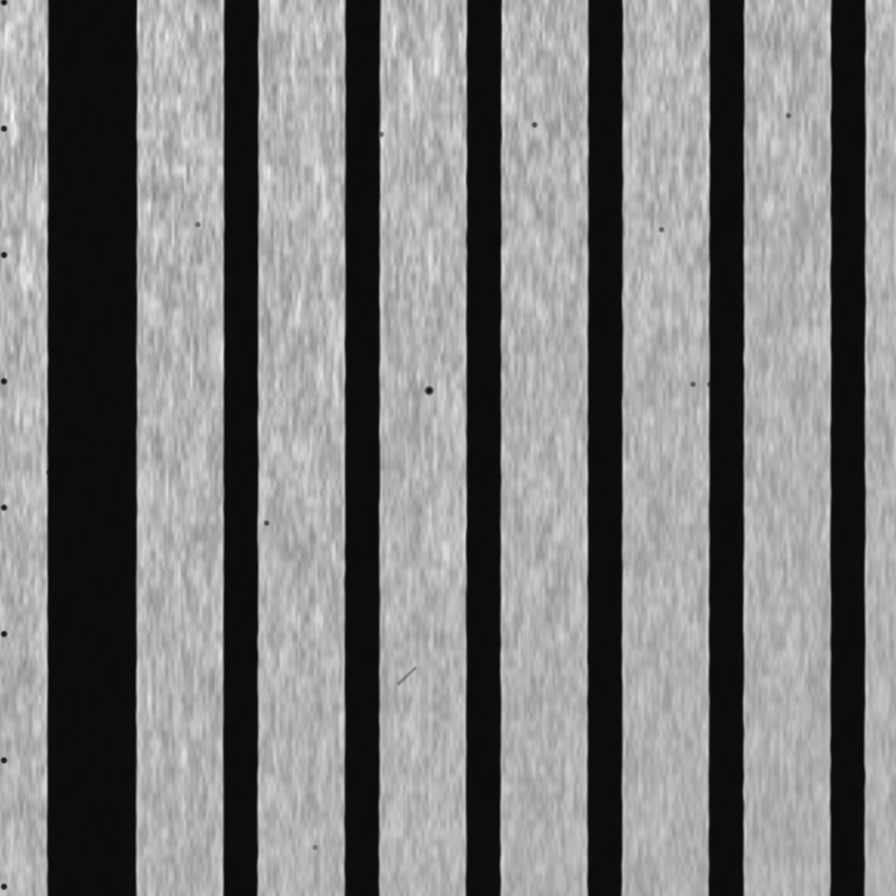
This pattern is drawn by a WebGL 2 fragment shader. Its source:

```glsl
#version 300 es
precision highp float;
// Black vertical bars, one wide and six narrow, on brushed grey metal.
// Bars are distance functions; the grain is stretched value noise that
// fades towards the lower right, with pinholes, specks and one scratch.

uniform vec2 u_resolution;
out vec4 fragColor;

float hash(vec2 p) {
  vec3 q = fract(vec3(p.xyx) * 0.1031);
  q += dot(q, q.yzx + 33.33);
  return fract((q.x + q.y) * q.z);
}

float noise(vec2 p) {
  vec2 i = floor(p), f = fract(p);
  f = f * f * (3.0 - 2.0 * f);
  return mix(mix(hash(i), hash(i + vec2(1, 0)), f.x),
             mix(hash(i + vec2(0, 1)), hash(i + vec2(1, 1)), f.x), f.y);
}

// Signed distance to the nearest bar, negative inside.
float barDistance(float x) {
  float wide = abs(x - 0.1029) - 0.0497;
  float index = clamp(round((x - 0.2689) / 0.1355), 0.0, 5.0);
  float narrow = abs(x - 0.2689 - 0.1355 * index) - 0.0192;
  return min(wide, narrow);
}

float segmentDistance(vec2 p, vec2 a, vec2 b) {
  vec2 ab = b - a;
  return length(p - a - ab * clamp(dot(p - a, ab) / dot(ab, ab), 0.0, 1.0));
}

// Soft round spot: 1 at the centre, 0 outside.
float spot(vec2 p, vec2 centre, float radius) {
  return 1.0 - smoothstep(0.25 * radius, radius, length(p - centre));
}

float brushedMetal(vec2 uv) {
  float fade = clamp(0.55 * (1.0 - uv.x) + 0.6 * uv.y, 0.0, 1.0);
  float broad = noise(uv * vec2(75.0, 18.0) + 7.0) - 0.5;
  float streak = noise(uv * vec2(210.0, 42.0) + 31.0) - 0.5;
  float fine = noise(uv * vec2(290.0, 100.0) + 83.0) - 0.5;
  float grain = 0.06 * broad + 0.14 * streak + 0.12 * fine;
  float fleck = smoothstep(0.72, 0.98, noise(uv * vec2(150.0, 26.0) + 57.0));
  return 0.683 + 0.025 * fade + grain * mix(0.6, 1.25, fade)
       + 0.12 * fleck * fade;
}

void main() {
  vec2 uv = gl_FragCoord.xy / u_resolution;
  float pixel = 1.0 / min(u_resolution.x, u_resolution.y);
  float metal = brushedMetal(uv);

  // Evenly spaced pinholes down the left border
  float row = round((uv.y - 0.0104) / 0.141);
  float dirt = 0.85 * spot(uv, vec2(0.0045, 0.0104 + 0.141 * row), 0.0052);

  // Small scattered specks, mostly in the upper part
  for (int i = 0; i < 14; i++) {
    float id = float(i);
    vec2 centre = vec2(hash(vec2(id, 3.0)), sqrt(hash(vec2(id, 11.0))));
    float strength = 0.25 + 0.4 * hash(vec2(id, 19.0));
    dirt = max(dirt, strength * spot(uv, centre, 0.0045));
  }

  // One larger speck and a short diagonal scratch
  dirt = max(dirt, 0.85 * spot(uv, vec2(0.479, 0.564), 0.0068));
  float scratch = segmentDistance(uv, vec2(0.445, 0.237), vec2(0.463, 0.254));
  dirt = max(dirt, 0.28 * (1.0 - smoothstep(0.0005, 0.003, scratch)));
  metal *= 1.0 - dirt;

  // Slightly uneven, soft bar edges with a pale rim
  float wobble = 0.0012 * (noise(uv * vec2(30.0, 60.0)) - 0.5);
  float distanceToBar = barDistance(uv.x + 0.001 * (0.5 - uv.y)) + wobble;
  float softness = max(0.0021, 0.8 * pixel);
  metal += 0.04 * (1.0 - smoothstep(0.002, 0.006, distanceToBar));
  float ink = 0.045 + 0.008 * noise(uv * vec2(200.0, 60.0));
  float shade = mix(ink, metal, smoothstep(-softness, softness, distanceToBar));

  fragColor = vec4(vec3(shade), 1.0);
}
```
